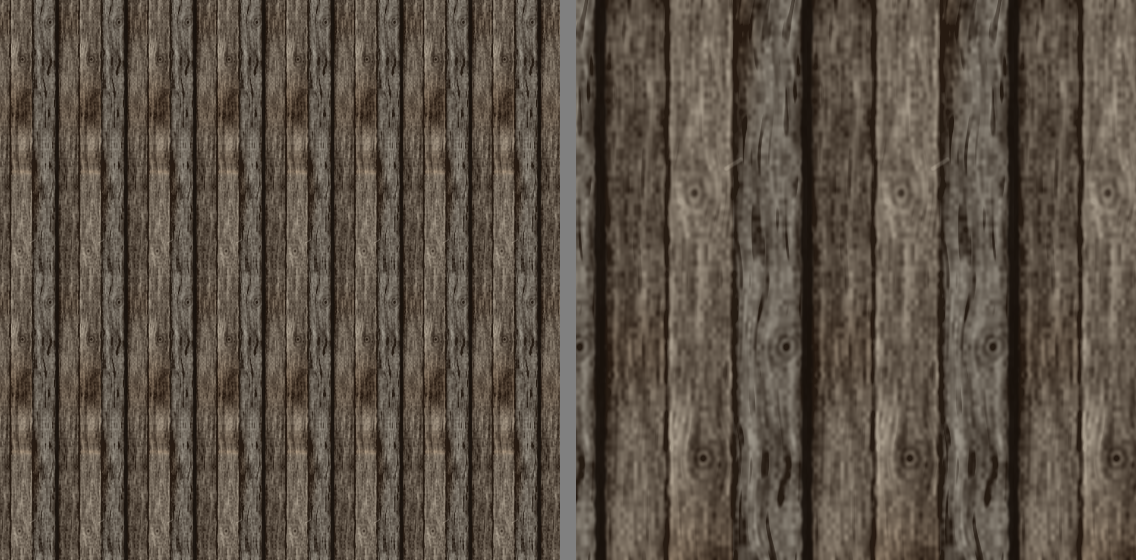
Left: the whole. Right: its middle third, enlarged.
A three.js fragment shader for this texture:

```glsl
#define COLUMNS 8.13
#define ROWS 2.0
#define GAP_X 0.1018
#define SEAM_1 0.322
#define SEAM_2 0.642
#define PLANK_END 0.605
#define ASPECT 4.07
#define GRAIN_CONTRAST 1.3
#define BASE_TONE 0.60
#define DARK vec3(0.15, 0.105, 0.07)
#define PALE vec3(0.59, 0.545, 0.485)

varying vec2 vUv;

float hash(vec2 p) {
  return fract(sin(dot(p, vec2(127.1, 311.7))) * 43758.5);
}

// Value noise over one tile, wrapping vertically
float noise(vec2 tile, vec2 freq) {
  vec2 p = tile * freq;
  vec2 i = floor(p), f = fract(p);
  f = f * f * (3.0 - 2.0 * f);
  float y0 = mod(i.y, freq.y), y1 = mod(i.y + 1.0, freq.y);
  return mix(mix(hash(vec2(i.x, y0)), hash(vec2(i.x + 1.0, y0)), f.x),
             mix(hash(vec2(i.x, y1)), hash(vec2(i.x + 1.0, y1)), f.x), f.y);
}

// Soft wrapped bump
float band(float x, float center, float width) {
  float d = (fract(x - center + 0.5) - 0.5) / width;
  return exp(-d * d);
}

vec2 offsetFrom(vec2 tile, vec2 center) {
  vec2 d = tile - center;
  return vec2(d.x, (fract(d.y + 0.5) - 0.5) * ASPECT);
}

// Bends the grain around a knot and returns its darkening
float knot(inout vec2 grain, vec2 tile, vec2 center, float size) {
  vec2 d = offsetFrom(tile, center);
  float r = length(d * vec2(1.0, 0.8)) / size;
  grain.x -= d.x * 0.75 * exp(-r * r * 0.22);
  float rings = 0.5 + 0.5 * sin(r * 9.0 + 2.0 * noise(tile, vec2(20.0, 80.0)));
  return exp(-r * r * 0.9) * rings * 0.4 + exp(-r * r * 9.0) * 0.3;
}

float scratch(vec2 tile, vec2 center, vec2 span) {
  vec2 d = offsetFrom(tile, center);
  float along = clamp(dot(d, span) / dot(span, span), -1.0, 1.0);
  return 1.0 - smoothstep(0.003, 0.016, length(d - span * along));
}

void main() {
  vec2 tile = vec2(fract((vUv.x - GAP_X) * COLUMNS), fract((1.0 - vUv.y) * ROWS));
  float right = step(SEAM_2, tile.x);
  float left = 1.0 - step(SEAM_1, tile.x);
  float middle = 1.0 - left - right;

  // Grain direction and knots
  vec2 grain = tile;
  grain.x += (noise(tile, vec2(5.0, 14.0)) - 0.5) * mix(0.02, 0.06, right);
  float knots = knot(grain, tile, vec2(0.455, 0.896), 0.065) * middle;
  knots += knot(grain, tile, vec2(0.50, 0.212), 0.06) * middle;
  knots += knot(grain, tile, vec2(0.90, 0.08), 0.06) * right;

  // Layered fibres, weathering and cracks
  float fibres = 0.30 * (noise(grain, vec2(57.0, 36.0)) - 0.5)
               + 0.32 * (noise(grain + 3.0, vec2(29.0, 10.0)) - 0.5)
               + 0.20 * (noise(grain + 7.0, vec2(11.0, 5.0)) - 0.5)
               + 0.26 * (noise(tile + 5.0, vec2(47.0, 150.0)) - 0.5)
               + 0.14 * (noise(tile + 9.0, vec2(7.0, 22.0)) - 0.5);
  float tone = BASE_TONE + fibres * GRAIN_CONTRAST - knots;
  float cracks = smoothstep(0.68, 0.92, noise(grain + 11.0, vec2(43.0, 27.0)));
  tone -= cracks * mix(0.16, 0.45, right);
  tone += right * 0.05 - left * 0.07;

  // Stains and plank joint
  float edgeNoise = noise(tile, vec2(24.0, 60.0)) - 0.5;
  float joint = tile.y + edgeNoise * 0.008;
  float lowerPlank = smoothstep(PLANK_END - 0.006, PLANK_END + 0.006, joint)
                   * (1.0 - smoothstep(0.85, 1.0, tile.y));
  float stain = middle * band(tile.y, 0.38, 0.10) * 0.24
              + middle * band(tile.y, 0.57, 0.04) * 0.12
              + left * (band(tile.y, 0.40, 0.07) + band(tile.y, 0.08, 0.05)) * 0.12
              + right * band(tile.y, 0.68, 0.12) * band(tile.x, 0.68, 0.07) * 0.25;
  tone -= stain;
  tone += middle * lowerPlank * 0.09;
  tone += middle * band(tile.y, 0.515, 0.05) * band(tile.x, 0.49, 0.09) * 0.32;
  float jointGlow = middle * band(joint, PLANK_END + 0.01, 0.01);
  tone += jointGlow * 0.12;

  // Pale scratches
  float marks = scratch(tile, vec2(0.645, 0.862), vec2(0.035, -0.022));
  for (int i = 0; i < 6; i++) {
    float n = float(i);
    vec2 jitter = vec2(hash(vec2(n, 1.0)), hash(vec2(n, 2.0)));
    vec2 span = vec2(hash(vec2(n, 3.0)) - 0.5, 0.7) * 0.08;
    marks += scratch(tile, vec2(0.08, 0.44) + jitter * vec2(0.2, 0.14), span) * 0.45;
  }
  tone += min(marks, 1.0) * 0.28;

  // Narrow seams with worn pale rims
  float x = tile.x + edgeNoise * 0.012;
  float rimWear = 0.5 + noise(tile, vec2(3.0, 18.0)) * 0.6;
  tone += (band(x, SEAM_1 + 0.022, 0.011) + band(x, SEAM_2 - 0.017, 0.012)) * 0.26 * rimWear;
  tone += band(x, 0.925, 0.014) * 0.12 * rimWear;
  float split = band(tile.y, 0.64, 0.12) * (0.5 + noise(tile, vec2(2.0, 30.0)));
  float seams = band(x, SEAM_1, 0.013) * 0.7
              + band(x, SEAM_1 + 0.012, 0.018) * split * 0.7
              + band(x, SEAM_2 + 0.008, 0.016) * 0.65
              + band(x, SEAM_2 + 0.035, 0.03) * 0.18;
  tone -= seams;

  // Deep gap between board groups
  float gapDistance = min(x, 1.0 - x);
  tone -= 0.28 * (1.0 - smoothstep(0.025, 0.085, gapDistance));
  float gap = 1.0 - smoothstep(0.016, 0.036, gapDistance);

  vec3 color = mix(DARK, PALE, clamp(tone, 0.0, 1.15));
  color *= mix(vec3(1.0), vec3(1.03, 0.95, 0.87), clamp(stain * 3.0 + jointGlow * 0.5, 0.0, 1.0));
  color *= mix(vec3(1.0), vec3(0.97, 1.0, 1.03), right);
  color = mix(color, DARK * 0.6, gap * 0.92);
  gl_FragColor = vec4(color, 1.0);
}
```
